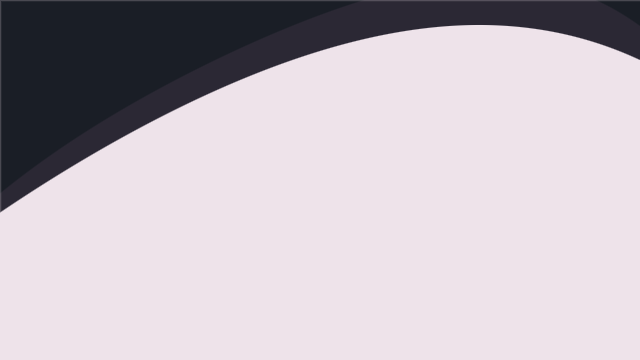
Reproduce this background procedurally as a Shadertoy shader.

```glsl
#define NIGHT vec3(0.102, 0.118, 0.149)
#define BAND vec3(0.168, 0.157, 0.204)
#define PAPER vec3(0.933, 0.890, 0.918)
#define CREST vec2(0.7487, 0.9306)
#define BAND_CROSSINGS vec2(0.569, 0.931)
#define RIM_WIDTH 0.0035
#define RIM_STRENGTH 0.22

// Height of the pale hill, a quartic around its crest
float hillHeight(float x) {
    float d = x - CREST.x;
    return CREST.y + d * d * (-1.336 + d * (-0.746 - 0.271 * d));
}

// Height of the band, which leaves the canvas between two crossings
float bandHeight(float x) {
    float bend = -1.014 - x * (0.141 + 1.266 * x);
    return 1.0 + (x - BAND_CROSSINGS.x) * (x - BAND_CROSSINGS.y) * bend;
}

// Smooth coverage of the area where the field is positive
float coverage(float field) {
    return clamp(0.5 + field / max(fwidth(field), 1e-5), 0.0, 1.0);
}

void mainImage(out vec4 fragColor, in vec2 fragCoord) {
    vec2 uv = fragCoord / iResolution.xy;
    float aspect = iResolution.x / iResolution.y;

    // Stacked curved layers
    vec3 color = mix(NIGHT, BAND, coverage(bandHeight(uv.x) - uv.y));
    color = mix(color, PAPER, coverage(hillHeight(uv.x) - uv.y));

    // Faint light rim along the left and top edges
    float edgeDistance = min(uv.x * aspect, 1.0 - uv.y);
    float rim = clamp(0.5 + (RIM_WIDTH - edgeDistance) * iResolution.y, 0.0, 1.0);
    color = mix(color, PAPER, RIM_STRENGTH * rim);

    fragColor = vec4(color, 1.0);
}
```
